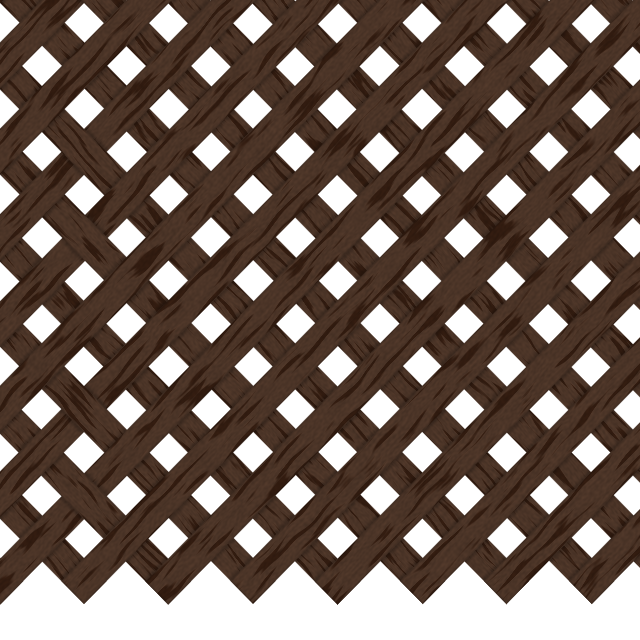
Give the GLSL for this pattern, as a Shadertoy shader.

```glsl
// Diagonal wooden lattice with square openings and a zigzag lower border.
// Two families of slats are built in rotated lattice coordinates, mitred where
// they end, grained with stretched gradient noise and layered over white.

float hash(vec2 p) {
    p = fract(p * vec2(0.1031, 0.1137));
    p += dot(p, p.yx + 33.33);
    return fract((p.x + p.y) * p.x * 17.0);
}

vec2 gradientAt(vec2 cell) {
    float angle = 6.2832 * hash(cell + 71.0);
    return vec2(cos(angle), sin(angle));
}

float gradientNoise(vec2 p) {
    vec2 i = floor(p), f = fract(p);
    vec2 w = f * f * f * (f * (f * 6.0 - 15.0) + 10.0);
    vec2 e = vec2(1.0, 0.0);
    float low = mix(dot(gradientAt(i), f),
                    dot(gradientAt(i + e), f - e), w.x);
    float high = mix(dot(gradientAt(i + e.yx), f - e.yx),
                     dot(gradientAt(i + 1.0), f - 1.0), w.x);
    return mix(low, high, w.y);
}

// Centre line of a slat, slightly off its ideal place
float slatCentre(float index, float family) {
    return index + 0.5 + 0.024 * (hash(vec2(index + 40.0, family)) - 0.5);
}

// Brown wood with dark, broken streaks; q = (along, across)
vec3 wood(vec2 q, vec2 grainScale, float seed) {
    q += seed * vec2(7.3, 3.7);
    q.y += 0.05 * gradientNoise(q * vec2(1.7, 2.5)) + 0.04 * q.x;
    float streak = gradientNoise(q * grainScale);
    float fine = gradientNoise(q * grainScale * vec2(1.8, 2.1) + 19.0);
    float dark = smoothstep(0.10, 0.32, streak + 0.35 * fine);
    float mottle = gradientNoise(q * vec2(14.0, 24.0));
    vec3 colour = mix(vec3(0.295, 0.205, 0.153), vec3(0.19, 0.105, 0.06), dark);
    return colour * (1.0 + 0.13 * mottle + 0.10 * fine);
}

float coverage(float d, float pixel) {
    return clamp(0.5 - d / pixel, 0.0, 1.0);
}

void mainImage(out vec4 fragColor, in vec2 fragCoord) {
    // Lattice units, y downwards: openings sit at whole values of u and v
    vec2 p = fragCoord / iResolution.y;
    p = (vec2(p.x, 1.0 - p.y) - vec2(0.1315, 0.0365)) / vec2(0.132, 0.1341);
    float u = p.x + p.y, v = p.x - p.y;
    float a = floor(u), b = floor(v);
    float pixel = 11.5 / iResolution.y;
    float halfWidth = 0.268;

    // Slat distances, each slat cut by its partner at the lower border
    float rising = abs(u - slatCentre(a, 1.0)) - halfWidth;
    float falling = abs(v - slatCentre(b, 2.0)) - halfWidth;
    rising = max(rising, slatCentre(a - 13.0, 2.0) - halfWidth - v);
    falling = max(falling, u - slatCentre(b + 13.0, 1.0) - halfWidth);

    // Rising slats lie in front, except at some crossings of one column
    float row = (a - b - 1.0) * 0.5;
    bool swapped = abs(a + b + 1.0) < 0.5 && mod(row, 3.0) > 0.5;

    vec3 risingWood = wood(vec2(v, u), vec2(1.1, 10.0), a + 20.0);
    vec3 fallingWood = wood(vec2(u, v), vec2(1.3, 13.0), b + 60.0);
    float front = swapped ? falling : rising;
    float back = swapped ? rising : falling;
    vec3 frontWood = swapped ? fallingWood : risingWood;
    vec3 backWood = swapped ? risingWood : fallingWood;

    // Contact shadow behind the front slat, and a thin dark rim on it
    backWood *= mix(0.78, 1.0, smoothstep(0.0, 0.09, front));
    frontWood *= mix(1.0, 0.86, smoothstep(-0.04, -0.005, front));

    vec3 colour = mix(vec3(1.0), backWood, coverage(back, pixel));
    colour = mix(colour, frontWood, coverage(front, pixel));
    fragColor = vec4(colour, 1.0);
}
```
